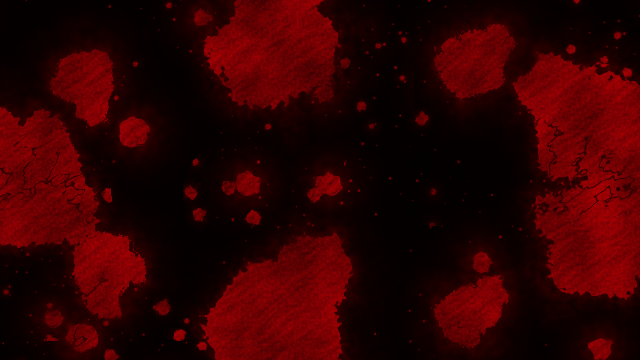
Reproduce this pattern procedurally as a WebGL 2 fragment shader.

```glsl
#version 300 es
precision highp float;

uniform vec2 u_resolution;
out vec4 fragColor;

const vec3 NIGHT = vec3(0.012, 0.0, 0.0);
const vec3 GLOW = vec3(0.18, 0.0, 0.002);
const vec3 SHADE = vec3(0.31, 0.0, 0.006);
const vec3 BRIGHT = vec3(0.61, 0.0, 0.013);
const float GLOW_REACH = 0.042;
const int POOL_COUNT = 9;
const float POOL_LARGE = 0.172;
const float POOL_SMALL = 0.088;
const vec2 RING = vec2(0.46, 0.40);
const float RING_START = 0.35;
const float MERGE = 0.025;
// Scatter layers: cell size, smallest radius, largest radius, chance
const vec4 SPLATS = vec4(0.20, 0.024, 0.066, 0.32);
const vec4 DROPS = vec4(0.085, 0.007, 0.024, 0.34);
const vec4 SPECKS = vec4(0.032, 0.0012, 0.0045, 0.34);
const float TAU = 6.2831853;

vec2 hash2(vec2 cell) {
    uvec2 v = uvec2(ivec2(floor(cell))) * 1664525u + 1013904223u;
    v.x += v.y * 1664525u;
    v.y += v.x * 1664525u;
    v ^= v >> 16u;
    v.x += v.y * 1664525u;
    v.y += v.x * 1664525u;
    v ^= v >> 16u;
    return vec2(v & 0xffffu) / 65536.0;
}

float cornerSlope(vec2 cell, vec2 offset) {
    float angle = TAU * hash2(cell).x;
    return dot(vec2(cos(angle), sin(angle)), offset);
}

float gradientNoise(vec2 p) {
    vec2 i = floor(p), f = p - i;
    vec2 u = f * f * f * (f * (f * 6.0 - 15.0) + 10.0);
    vec2 e = vec2(1.0, 0.0);
    float low = mix(cornerSlope(i, f), cornerSlope(i + e, f - e), u.x);
    float high = mix(cornerSlope(i + e.yx, f - e.yx), cornerSlope(i + 1.0, f - 1.0), u.x);
    return mix(low, high, u.y);
}

float fbm(vec2 p) {
    float sum = 0.0, gain = 0.5;
    for (int i = 0; i < 4; i++) {
        sum += gain * gradientNoise(p);
        p = mat2(1.6, 1.2, -1.2, 1.6) * p + 7.3;
        gain *= 0.5;
    }
    return sum;
}

float smoothMin(float a, float b, float k) {
    float h = max(k - abs(a - b), 0.0) / k;
    return min(a, b) - 0.25 * h * h * k;
}

// Distance to a lumpy disc with a scalloped rim
float blob(vec2 p, vec2 centre, float radius, float seed, float ragged, float bumps) {
    vec2 v = (p - centre) / radius;
    float reach = length(v);
    if (reach > 2.5) return radius * (reach - 1.0);
    vec2 q = v + seed * 91.0;
    float rim = 0.45 * gradientNoise(q * 1.3) + ragged * abs(gradientNoise(q * bumps));
    rim += 0.3 * ragged * gradientNoise(q * bumps * 2.7);
    return radius * (reach - 1.0 + rim);
}

// Large pools, each with a side lobe, ringed about the dark middle
float pools(vec2 p, float aspect) {
    float d = 1e3;
    for (int i = 0; i < POOL_COUNT; i++) {
        vec2 rnd = hash2(vec2(i, 71));
        float angle = RING_START + TAU * float(i) / float(POOL_COUNT);
        vec2 centre = (0.5 + RING * vec2(cos(angle), sin(angle))) * vec2(aspect, 1.0);
        centre += 0.08 * (rnd - 0.5);
        float radius = (i % 2 == 0 ? POOL_LARGE : POOL_SMALL) * mix(0.9, 1.12, rnd.x);
        float turn = TAU * rnd.y;
        vec2 lobe = centre + radius * vec2(cos(turn), sin(turn));
        d = smoothMin(d, blob(p, centre, radius, rnd.x, 0.24, 6.0), MERGE);
        d = smoothMin(d, blob(p, lobe, radius * 0.58, rnd.y, 0.3, 4.0), MERGE);
    }
    return d;
}

float scatter(vec2 p, vec4 layer, float seed, float density) {
    vec2 home = floor(p / layer.x);
    float d = layer.x;
    for (int y = -1; y <= 1; y++)
    for (int x = -1; x <= 1; x++) {
        vec2 cell = home + vec2(x, y);
        vec2 place = hash2(cell + seed), trait = hash2(cell + seed + 137.0);
        if (trait.x > layer.w * density) continue;
        vec2 centre = (cell + 0.1 + 0.8 * place) * layer.x;
        float radius = mix(layer.y, layer.z, trait.y * trait.y);
        d = min(d, blob(p, centre, radius, place.x, mix(0.1, 0.5, place.y), 3.0));
    }
    return d;
}

// Mottled paint with slanted streaks and dark cracks
vec3 paint(vec2 p) {
    vec2 slant = mat2(0.82, -0.57, 0.57, 0.82) * p;
    float streak = gradientNoise(slant * vec2(14.0, 75.0) + 2.0 * fbm(p * 6.0));
    float tone = 0.48 + 1.5 * fbm(p * 4.5) + 0.4 * streak + 0.45 * gradientNoise(p * 130.0);
    float vein = abs(fbm(slant * vec2(7.0, 12.0) + 31.0));
    float crack = smoothstep(0.025, 0.0, vein) * smoothstep(0.05, 0.3, gradientNoise(p * 3.0 + 5.0));
    return mix(SHADE, BRIGHT, clamp(tone, -0.2, 1.15)) * (1.0 - 0.65 * crack);
}

void main() {
    vec2 p = gl_FragCoord.xy / u_resolution.y;
    float aspect = u_resolution.x / u_resolution.y;
    float pixel = 1.0 / u_resolution.y;

    float leftward = mix(1.4, 0.5, p.x / aspect);
    float clump = smoothstep(-0.25, 0.35, gradientNoise(p * 3.2 + 19.0));
    float wet = min(pools(p, aspect), scatter(p, SPLATS, 11.0, leftward));
    float drops = scatter(p, DROPS, 43.0, clump * 1.3);
    float specks = scatter(p, SPECKS, 89.0, clump);

    float halo = exp(-max(wet, 0.0) / GLOW_REACH);
    halo = max(halo, 0.5 * exp(-max(drops, 0.0) / (0.3 * GLOW_REACH)));
    halo *= 1.0 + 0.5 * gradientNoise(p * 40.0);
    float cover = smoothstep(pixel, -pixel, min(wet, min(drops, specks)));
    vec3 colour = mix(NIGHT + GLOW * halo, paint(p), cover);
    fragColor = vec4(colour, 1.0);
}
```
